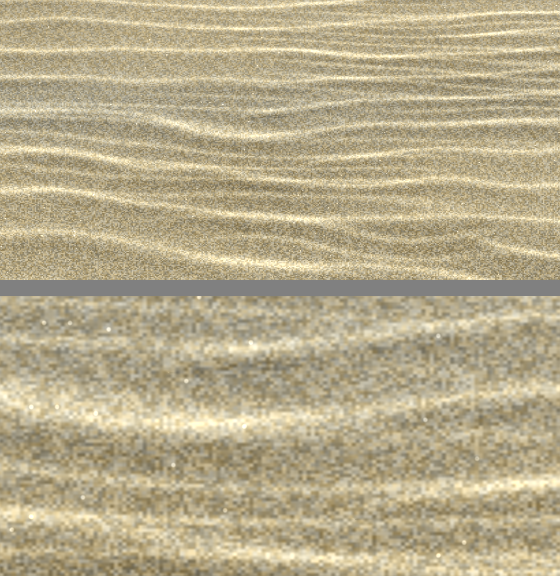
Top: the whole. Bottom: its middle third, enlarged.
Reproduce this texture procedurally as a Shadertoy shader.

```glsl
const vec3 SAND = vec3(0.690, 0.640, 0.508);
const vec3 CREST_TINT = vec3(1.0, 0.97, 0.86);
const vec3 WARM_SHIFT = vec3(0.035, 0.002, -0.060);
const float NEAR_SPACING = 0.176;   // ripple spacing at the bottom edge
const float SPACING_FALLOFF = 0.11; // how fast it shrinks with distance
const float RIPPLE_OFFSET = 0.11;
const float CREST_WIDTH = 0.075;
const float CREST_GAIN = 0.115;
const float GLOW_GAIN = 0.135;
const float LEE_GAIN = 0.10;
const float STREAK_GAIN = 0.15;
const float PATCH_GAIN = 0.07;
const float GRAIN_GAIN = 0.33;
const float HUE_GAIN = 1.6;
const vec2 GRAIN_SCALE = vec2(205.0, 245.0);
const float GLINT_SCALE = 130.0;
const float GLINT_SHARE = 0.006;
const int FORKS = 4;
const float TAU = 6.2831853;

float hash(vec2 p) {
    return fract(sin(dot(p, vec2(12.9898, 78.233))) * 43758.5453);
}

float noise(vec2 p) {
    vec2 i = floor(p), f = fract(p);
    f = f * f * (3.0 - 2.0 * f);
    return mix(mix(hash(i), hash(i + vec2(1, 0)), f.x),
               mix(hash(i + vec2(0, 1)), hash(i + vec2(1, 1)), f.x), f.y);
}

// Ripple count up to height y, with perspective foreshortening
float depthPhase(float y) {
    return -log(NEAR_SPACING - SPACING_FALLOFF * y) / SPACING_FALLOFF;
}

// Gentle wandering of the crests, in ripple units
float wander(vec2 q) {
    float broad = noise(q * vec2(1.5, 0.33) + 3.7) - 0.5;
    float fine = noise(q * vec2(3.6, 0.75) + 21.3) - 0.5;
    return 0.95 * broad + 0.26 * fine;
}

// Places where one crest splits in two; core is 0 at the split
float forks(vec2 q, float aspect, out float core) {
    float turn = 0.0;
    core = 1.0;
    for (int i = 0; i < FORKS; i++) {
        float k = float(i);
        vec2 at = vec2(aspect * (0.35 + 0.5 * hash(vec2(k, 4.1))),
                       depthPhase((k + 0.3 + 0.4 * hash(vec2(k, 8.6))) / float(FORKS)));
        vec2 d = (q - at) * vec2(2.6, 1.0);
        float side = mod(k, 2.0) * 2.0 - 1.0;
        turn += side * atan(d.y, d.x * side) / TAU;
        core *= smoothstep(0.0, 0.5, length(d));
    }
    return turn;
}

// Faint slanted secondary ridges, mostly on the right
float streaks(vec2 q, float aspect) {
    float lines = q.y * 2.1 + q.x * 0.8 + 1.3 * noise(q * vec2(2.1, 0.9) + 60.0);
    float ridge = pow(0.5 + 0.5 * sin(lines * TAU), 4.0);
    float mask = smoothstep(0.40, 0.85, noise(q * vec2(1.6, 0.6) + 77.0)
                            + 0.4 * (q.x / aspect - 0.5));
    return mask * (ridge - 0.25);
}

// Brightness of the ripple relief
float relief(vec2 q, float aspect) {
    float core;
    float phase = q.y + RIPPLE_OFFSET + wander(q) + forks(q, aspect, core);
    float s = fract(phase + 0.5) - 0.5;
    float strength = mix(0.35, 1.0, core) * mix(0.72, 1.2, noise(q * vec2(2.3, 0.9) + 9.0));
    float crest = exp(-s * s / (CREST_WIDTH * CREST_WIDTH));
    float glow = exp(-abs(s) / (s > 0.0 ? 0.15 : 0.14));
    float lee = exp(-pow((s + 0.27) / 0.14, 2.0));
    float leeMask = noise(q * vec2(1.9, 0.8) + 40.0);
    return strength * (CREST_GAIN * crest + GLOW_GAIN * glow)
         - LEE_GAIN * lee * leeMask + STREAK_GAIN * streaks(q, aspect);
}

// Small round bright grains
float glints(vec2 uv) {
    vec2 g = uv * GLINT_SCALE;
    vec2 cell = floor(g);
    float lit = step(1.0 - GLINT_SHARE * (1.3 - uv.y), hash(cell + 5.5));
    return lit * (1.0 - smoothstep(0.15, 0.5, length(fract(g) - 0.5)));
}

void mainImage(out vec4 fragColor, in vec2 fragCoord) {
    vec2 uv = fragCoord / iResolution.y;
    float aspect = iResolution.x / iResolution.y;
    vec2 q = vec2(uv.x, depthPhase(uv.y));

    // Ripple light and broad patches
    float light = relief(q, aspect);
    float patches = noise(uv * vec2(1.2, 3.2) + 15.0) - 0.5;
    vec3 color = SAND + (light + PATCH_GAIN * patches) * CREST_TINT;

    // Grain brightness and hue, softer with distance
    vec2 g = uv * GRAIN_SCALE;
    float grain = 0.85 * noise(g) + 0.15 * noise(g * 0.47 + 31.0) - 0.5;
    float hue = noise(g * 0.85 + 113.0) - 0.5;
    float greyBand = exp(-pow((uv.y - 0.62) / 0.13, 2.0)) * (1.0 - 0.6 * uv.x / aspect);
    color += GRAIN_GAIN * mix(1.1, 0.75, uv.y) * grain;
    color += WARM_SHIFT * (HUE_GAIN * hue - 0.6 * greyBand);
    color -= 0.025 * greyBand;

    // Far sand catches a little more light
    color += 0.03 * smoothstep(0.7, 1.0, uv.y);
    color += 0.25 * glints(uv);
    fragColor = vec4(clamp(color, 0.0, 1.0), 1.0);
}
```
